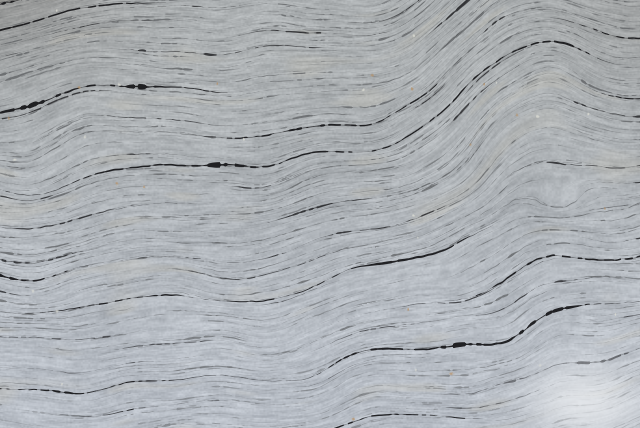
Write a WebGL 1 fragment shader that draws this texture.

```glsl
precision highp float;
// Weathered grey painted wood with wavy grain, thin dark cracks and paint flecks.

uniform vec2 u_resolution;

const vec3 PAINT_TOP = vec3(0.672, 0.688, 0.696);
const vec3 PAINT_BOTTOM = vec3(0.722, 0.745, 0.778);
const vec3 FINE_GRAIN = vec3(0.36, 0.37, 0.38);
const vec3 CRACK = vec3(0.08, 0.08, 0.09);
const vec3 BARE_WOOD = vec3(0.77, 0.75, 0.69);
const vec3 RUST = vec3(0.72, 0.54, 0.34);
const vec3 CHALK = vec3(0.88, 0.88, 0.84);
const vec3 GLARE = vec3(0.93, 0.94, 0.95);

float hash(vec2 p) {
  vec3 q = fract(p.xyx * vec3(0.1031, 0.1030, 0.0973));
  q += dot(q, q.yzx + 33.33);
  return fract((q.x + q.y) * q.z);
}

float noise(vec2 p) {
  vec2 cell = floor(p);
  vec2 f = fract(p);
  f = f * f * (3.0 - 2.0 * f);
  float low = mix(hash(cell), hash(cell + vec2(1.0, 0.0)), f.x);
  float high = mix(hash(cell + vec2(0.0, 1.0)), hash(cell + 1.0), f.x);
  return mix(low, high, f.y);
}

float blob(vec2 p, vec2 center, vec2 radius) {
  vec2 d = (p - center) / radius;
  return exp(-dot(d, d));
}

// Height across the fibres: constant along each wavy grain line.
float grainHeight(vec2 p) {
  float ripple = 0.016 * cos(13.0 * (p.x - 0.33 + 0.25 * (p.y - 0.4)));
  float swell = 0.20 * smoothstep(0.85, 1.30, p.x) * smoothstep(0.0, 1.0, p.y);
  float fall = 0.09 * smoothstep(1.27, 1.55, p.x) * smoothstep(0.5, 0.9, p.y);
  float drift = 0.08 * noise(p * vec2(3.2, 2.9) + 4.7);
  drift += 0.020 * noise(p * vec2(9.0, 8.0) + 21.3);
  float knot = 0.035 * blob(p, vec2(1.30, 0.52), vec2(0.07, 0.045));
  return p.y - 0.12 * p.x - ripple - swell + fall - drift + knot + 2.0;
}

// Broken, crumbling lines, one per row; returns their coverage.
float grainLines(vec2 g, float steepness, float rows, float stretch,
                 float halfWidth, float presence, float pixel) {
  float row = floor(g.y * rows);
  float offset = 0.5 + 0.5 * (hash(vec2(row, rows)) - 0.5);
  float wander = 0.16 * (noise(vec2(g.x * stretch * 3.0, row + rows)) - 0.5);
  float jag = 0.0016 * (noise(vec2(g.x * 75.0, row + 2.0 * rows)) - 0.5);
  float d = abs((fract(g.y * rows) - offset - wander) / rows - jag) / steepness;
  float along = g.x * stretch + 40.0 * hash(vec2(row + 7.0, rows));
  float body = noise(vec2(along, row + 3.0 * rows));
  float taper = smoothstep(1.0 - presence, 1.25 - 0.35 * presence, body);
  float gape = noise(vec2(along * 5.0, row + 5.0 * rows));
  float crumble = noise(vec2(g.x * 110.0, row + 7.0 * rows));
  float width = halfWidth * taper * (0.55 + 1.6 * gape * gape * gape * gape);
  width *= mix(0.35, 1.15, smoothstep(0.15, 0.6, crumble));
  float edge = clamp((width - d) / pixel + 0.5, 0.0, 1.0);
  return edge * min(1.0, 2.0 * width / pixel);
}

// Sparse irregular flecks; density is the chance of one per cell.
float flecks(vec2 p, float cells, float density, float radius, float pixel) {
  vec2 cell = floor(p * cells);
  vec2 center = 0.25 + 0.5 * vec2(hash(cell + 11.0), hash(cell + 37.0));
  vec2 d = (fract(p * cells) - center) / cells;
  d.x *= 0.7 + 0.9 * hash(cell + 53.0);
  float ragged = radius * (0.5 + noise(p * 260.0));
  float shape = 1.0 - smoothstep(ragged - pixel, ragged + pixel, length(d));
  return shape * step(hash(cell + cells), density);
}

vec3 paint(vec2 p, vec2 g) {
  vec3 color = mix(PAINT_BOTTOM, PAINT_TOP, smoothstep(0.0, 0.95, p.y));
  color += 0.030 * (noise(p * 4.0 + 9.0) - 0.5);
  color += 0.070 * (noise(g * vec2(16.0, 150.0)) - 0.5);
  color += 0.070 * (noise(g * vec2(50.0, 310.0)) - 0.5);
  color += 0.045 * (noise(p * 230.0) - 0.5);
  float worn = smoothstep(0.72, 0.95, noise(g * vec2(7.0, 40.0) + 60.0));
  color = mix(color, BARE_WOOD, 0.25 * worn);
  float shade = blob(p, vec2(0.0, 1.05), vec2(0.28, 0.20));
  shade += 0.5 * blob(p, vec2(1.52, 1.02), vec2(0.25, 0.20));
  return color * (1.0 - shade * vec3(0.12, 0.135, 0.15));
}

void main() {
  float pixel = 1.0 / u_resolution.y;
  vec2 p = gl_FragCoord.xy * pixel;

  // Grain coordinates and their local compression
  float height = grainHeight(p);
  float probe = 0.002;
  vec2 slope = vec2(grainHeight(p + vec2(probe, 0.0)),
                    grainHeight(p + vec2(0.0, probe))) - height;
  float steepness = max(length(slope) / probe, 0.3);
  vec2 g = vec2(p.x, height);

  vec3 color = paint(p, g);
  float glare = blob(p, vec2(1.37, 0.06), vec2(0.14, 0.09));
  color = mix(color, GLARE, 0.75 * glare);

  // Grain from hairlines to open cracks
  float calm = (1.0 - 0.7 * glare) * mix(0.65, 1.0, smoothstep(0.0, 0.4, p.y));
  float hair = grainLines(g, steepness, 140.0, 9.0, 0.0011, 0.68, pixel);
  float fine = grainLines(g, steepness, 74.0, 5.5, 0.0014, 0.70, pixel);
  float split = grainLines(g, steepness, 27.0, 4.0, 0.0017, 0.56, pixel);
  float crack = grainLines(g, steepness, 11.0, 2.4, 0.0031, 0.68, pixel);
  color = mix(color, FINE_GRAIN, 0.55 * calm * hair);
  color = mix(color, FINE_GRAIN, 0.75 * calm * fine);
  color = mix(color, CRACK, 0.75 * calm * split);
  color = mix(color, CRACK, 0.92 * crack);

  // Chipped paint
  color = mix(color, RUST, 0.6 * flecks(p, 13.0, 0.06, 0.0030, pixel));
  color = mix(color, CHALK, 0.7 * flecks(p + 3.0, 17.0, 0.05, 0.0026, pixel));
  gl_FragColor = vec4(color, 1.0);
}
```
